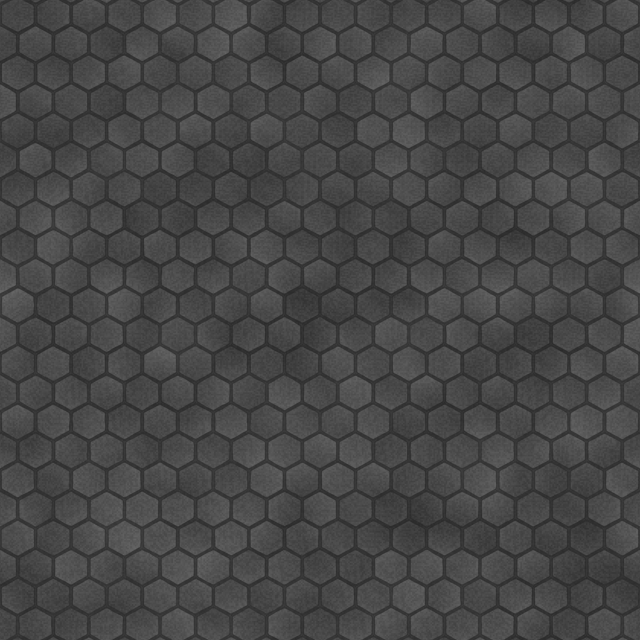
Give the GLSL for this pattern, as a Shadertoy shader.

```glsl
// Dark grey hexagonal floor tiles with sunken joints, cloudy wear and fine grain.

const vec2 TILES = vec2(18.0, 22.0);     // repeats across and down
const float ROW_STEP = 0.8660254;        // row spacing of a unit hexagon grid
const float JOINT_HALF = 0.052;          // half joint width, in tile widths
const float CORNER = 0.06;               // corner rounding, in tile widths
const float TILE_GREY = 0.293;
const float JOINT_GREY = 0.208;

float hash(vec2 p) {
    return fract(sin(dot(p, vec2(127.1, 311.7))) * 43758.5453);
}

// Value noise that wraps after the given number of cells
float noise(vec2 p, vec2 period, float seed) {
    vec2 i = floor(p), f = fract(p);
    vec2 a = mod(i, period) + seed, b = mod(i + 1.0, period) + seed;
    f = f * f * (3.0 - 2.0 * f);
    return mix(mix(hash(a), hash(vec2(b.x, a.y)), f.x),
               mix(hash(vec2(a.x, b.y)), hash(b), f.x), f.y);
}

float clouds(vec2 uv, vec2 cells, float seed) {
    float sum = 0.0, weight = 0.5;
    for (int i = 0; i < 4; i++) {
        sum += weight * noise(uv * cells, cells, seed);
        cells *= 2.0;
        seed += 17.0;
        weight *= 0.5;
    }
    return sum / 0.9375;
}

// Signed distance to a hexagon with upright sides
float hexagon(vec2 p, float inradius) {
    const vec2 axis = vec2(-0.8660254, 0.5);
    p = abs(p.yx);
    p -= 2.0 * min(dot(axis, p), 0.0) * axis;
    float halfSide = 0.5773503 * inradius;
    p -= vec2(clamp(p.x, -halfSide, halfSide), inradius);
    return length(p) * sign(p.y);
}

// Nearest tile: xy is the offset from its centre, zw its column and row
vec4 nearestTile(vec2 p) {
    vec4 nearest = vec4(9.0);
    for (int i = 0; i < 2; i++) {
        float odd = float(i);
        vec2 origin = vec2(0.5 * odd, (odd + 0.5) * ROW_STEP);
        vec2 stride = vec2(1.0, 2.0 * ROW_STEP);
        vec2 cell = floor((p - origin) / stride + 0.5);
        vec2 offset = p - origin - cell * stride;
        if (dot(offset, offset) < dot(nearest.xy, nearest.xy))
            nearest = vec4(offset, cell.x, 2.0 * cell.y + odd);
    }
    return nearest;
}

// Tile face: own tone, a slope of light in a random direction, brighter rim
float tileShade(vec2 offset, vec2 id, float edge) {
    float tone = hash(id + 3.0) - 0.5;
    float angle = 6.2831853 * hash(id + 41.0);
    float slope = dot(offset, vec2(cos(angle), sin(angle)));
    float rim = smoothstep(-0.16, -0.02, edge);
    return TILE_GREY + 0.048 * tone + 0.05 * slope + 0.01 * rim;
}

// Joint: dark beside the tiles, a little lighter down the middle
float jointShade(vec2 offset, float edge) {
    float middle = smoothstep(0.015, JOINT_HALF, edge);
    float upright = smoothstep(0.36, 0.46, abs(offset.x));
    return JOINT_GREY - 0.012 + middle * mix(0.005, 0.025, upright);
}

void mainImage(out vec4 fragColor, in vec2 fragCoord) {
    vec2 uv = fragCoord / iResolution.xy;
    vec2 p = uv * TILES * vec2(1.0, ROW_STEP);
    float pixel = TILES.x / iResolution.x;

    // Tile outline with slightly worn edges
    vec4 tile = nearestTile(p);
    vec2 id = mod(tile.zw, TILES);
    float edge = hexagon(tile.xy, 0.5 - JOINT_HALF - CORNER) - CORNER;
    edge += 0.018 * (noise(uv * 90.0, vec2(90.0), 5.0) - 0.5);
    float soft = max(0.022, 0.75 * pixel);
    float joint = smoothstep(-soft, soft, edge);

    // Wear and grain, weaker inside the joints
    float wear = clouds(uv, vec2(11.0), 61.0) - 0.5;
    float grain = noise(uv * 420.0, vec2(420.0), 7.0) - 0.5;
    float shade = mix(tileShade(tile.xy, id, edge), jointShade(tile.xy, edge), joint);
    shade += wear * mix(0.11, 0.06, joint) + grain * mix(0.062, 0.03, joint);

    fragColor = vec4(vec3(shade), 1.0);
}
```
